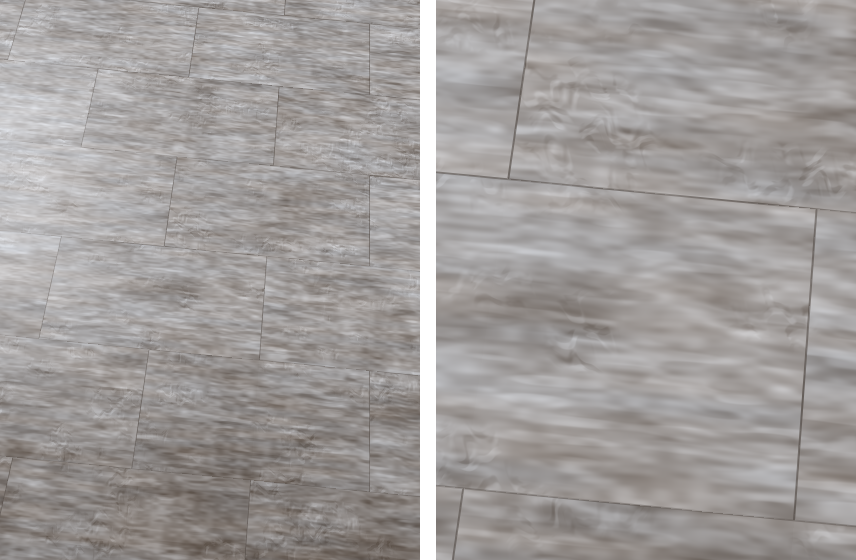
Left: the whole. Right: its middle third, enlarged.
This texture is drawn by a Shadertoy shader. Its source:

```glsl
// Weathered wood-look floor tiles in half-offset rows, seen in perspective.
// The canvas is projected to tile units; each tile gets stretched noise for
// its grain, chipped flakes, thin joints and a soft window glare from the left.

const vec3 DARK_GRAIN = vec3(0.45, 0.42, 0.40);
const vec3 PALE_GRAIN = vec3(0.79, 0.79, 0.80);
const vec3 JOINT_COLOR = vec3(0.33, 0.30, 0.28);
const float ROW_SLOPE = 0.097;
const float PERSPECTIVE = 0.068;
const float ROW_HEIGHT = 0.1434;
const float TILE_WIDTH = 0.367;
const vec2 VIEW_CENTER = vec2(0.660, 0.448);

float hash(vec2 p) {
    return fract(sin(dot(p, vec2(127.1, 311.7))) * 43758.55);
}

float noise(vec2 p) {
    vec2 i = floor(p), f = fract(p);
    f = f * f * (3.0 - 2.0 * f);
    return mix(mix(hash(i), hash(i + vec2(1, 0)), f.x),
               mix(hash(i + vec2(0, 1)), hash(i + vec2(1, 1)), f.x), f.y);
}

// Streaks from faint bands to strong fine fibres, centred on zero
float grain(vec2 p) {
    p.y += 0.03 * noise(p * vec2(9.0, 6.0));
    float sum = 0.0, weight = 0.17;
    vec2 frequency = vec2(2.7, 6.0);
    for (int i = 0; i < 5; i++) {
        sum += weight * (noise(p * frequency + float(i) * 17.3) - 0.5);
        frequency *= vec2(1.9, 1.75);
        weight *= 1.07;
    }
    return sum;
}

// Short crisp dashes of worn paint, gathered in ragged patches
float dashes(vec2 p, float seed) {
    float patches = noise(p * vec2(5.0, 9.0) + seed);
    float dash = noise(p * vec2(13.0, 34.0) + seed * 1.7);
    return smoothstep(0.56, 0.76, dash * 0.65 + patches * 0.4);
}

// Ragged height of the chipped surface
float relief(vec2 p) {
    vec2 q = mat2(0.9, -0.4, 0.4, 0.9) * (p * vec2(38.0, 20.0));
    q += 1.4 * noise(q * 0.9 + 7.0);
    return smoothstep(0.50, 0.72, 0.65 * noise(q) + 0.4 * noise(q * 2.3));
}

// Raised flakes, lit from one side, in scattered clusters
float flakes(vec2 p) {
    float cluster = smoothstep(0.5, 0.8, noise(p * vec2(7.0, 6.0) + 31.0));
    return cluster * (relief(p) - relief(p + vec2(0.006, 0.02)));
}

// Pixel coverage of a line of the given width
float lineCover(float dist, float width, float pixel) {
    float h = 0.5 * width;
    return clamp(0.5 + (h - dist) / pixel, 0.0, 1.0)
         - clamp(0.5 - (h + dist) / pixel, 0.0, 1.0);
}

// Distance to the nearest whole number
float edgeDistance(float x) {
    return abs(fract(x + 0.5) - 0.5);
}

float windowGlare(vec2 p) {
    vec2 d = (p - vec2(0.0, 0.33)) / vec2(0.22, 0.32);
    return exp(-dot(d, d));
}

void mainImage(out vec4 fragColor, in vec2 fragCoord) {
    float pixel = 1.0 / iResolution.y;
    vec2 p = vec2(fragCoord.x, iResolution.y - fragCoord.y) * pixel;

    // Project the canvas onto the floor, measured in tiles
    float y = p.y - ROW_SLOPE * (p.x - 0.375);
    float depth = ROW_HEIGHT + PERSPECTIVE * y;
    float v = (y - VIEW_CENTER.y) / depth;
    float nearness = 1.0 - PERSPECTIVE * v;
    float u = (p.x - VIEW_CENTER.x) * nearness / TILE_WIDTH;

    // Half-offset rows
    float row = floor(v);
    u += 0.5 * (1.0 - mod(row, 2.0));
    vec2 tile = vec2(floor(u), row);
    vec2 local = vec2(u, v) - tile;

    // Each tile shows its own part of the print, in two toned halves
    vec2 print = local + 20.0 * vec2(hash(tile + 3.1), hash(tile + 8.7));
    float halfTone = hash(vec2(floor(u * 2.0), row) + 5.3) - 0.5;
    float glare = windowGlare(p);

    // Surface tone: light falloff, grain and wear
    float tone = 0.54 + 0.42 * glare - 0.33 * smoothstep(0.42, 1.0, p.y);
    float wear = 1.25 * grain(print) + 0.05 * halfTone;
    wear += 0.17 * (dashes(print, 11.0) - dashes(print, 47.0));
    wear += 0.17 * flakes(print);
    tone += wear * (1.0 - 0.35 * glare);
    vec3 color = mix(DARK_GRAIN, PALE_GRAIN, clamp(tone, -0.25, 1.25));
    float stain = noise(print * vec2(5.0, 16.0) + 50.0) - 0.5;
    color += stain * vec3(0.02, 0.0, -0.02);

    // Joints: hairlines across the rows, fainter and broken along them
    float sideDistance = edgeDistance(u) * TILE_WIDTH / nearness;
    float rowDistance = edgeDistance(v) * depth / nearness;
    float sideJoint = lineCover(sideDistance, 0.0012, pixel);
    float rowJoint = lineCover(rowDistance, 0.0011, pixel);
    sideJoint *= 0.65 + 0.35 * noise(vec2(u, v * 8.0));
    rowJoint *= 0.15 + 0.75 * noise(vec2(u * 9.0, floor(v + 0.5)));
    float joint = max(sideJoint, rowJoint) * (1.0 - 0.7 * glare);
    color = mix(color, JOINT_COLOR, 0.85 * joint);

    fragColor = vec4(clamp(color, 0.0, 1.0), 1.0);
}
```
